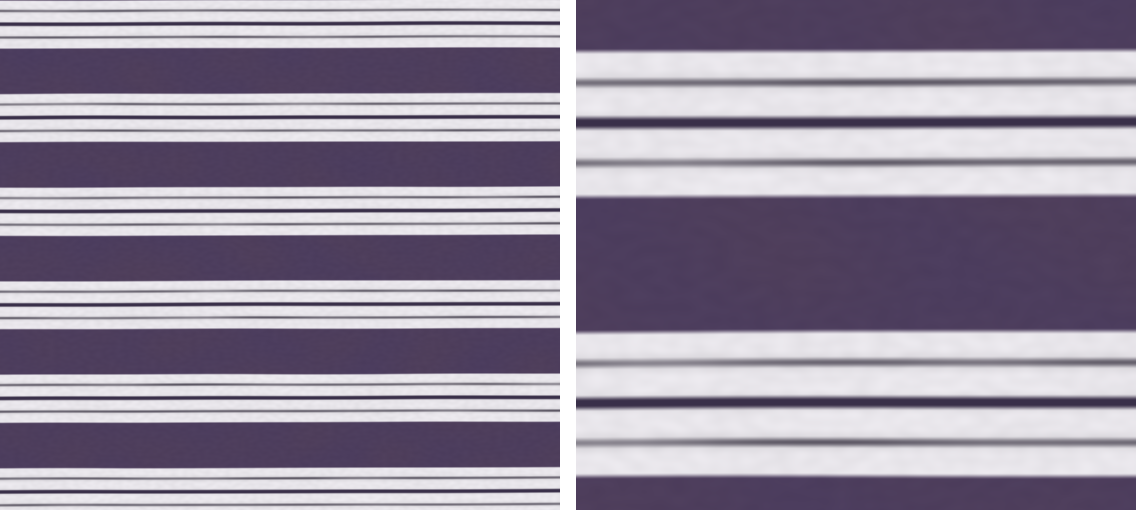
Left, the full canvas; right, a detail of the centre.
This pattern is drawn by a WebGL 1 fragment shader. Its source:

```glsl
precision highp float;
// Horizontal woven stripes: broad plum bands alternate with pale bands that
// carry a thin, a heavy and a thin line. Each stripe is a 1D distance inside a
// repeating period; gradient noise adds mottling, waver and uneven thin lines.

uniform vec2 u_resolution;

const float REPEATS = 5.452;      // periods over the canvas height
const float FIRST_BAND = 0.514;   // offset of the first plum band, in periods
const float BAND_CENTER = 0.243;
const float BAND_HALF = 0.243;
const float HEAVY_LINE = 0.739;
const float THIN_OFFSET = 0.142;  // thin lines lie this far from the heavy one

const vec3 PLUM = vec3(0.302, 0.241, 0.363);
const vec3 PALE = vec3(0.912, 0.902, 0.922);
const vec3 HEAVY_INK = vec3(0.225, 0.185, 0.285);
const vec3 THIN_INK = vec3(0.37, 0.35, 0.40);

vec2 gradientAt(vec2 cell) {
  float n = fract(sin(dot(cell, vec2(12.99, 78.23))) * 4375.85);
  float angle = 6.2832 * n;
  return vec2(cos(angle), sin(angle));
}

// Gradient noise, roughly -0.7 to 0.7
float gradientNoise(vec2 p) {
  vec2 i = floor(p);
  vec2 f = p - i;
  vec2 w = f * f * f * (f * (f * 6.0 - 15.0) + 10.0);
  float a = dot(gradientAt(i), f);
  float b = dot(gradientAt(i + vec2(1.0, 0.0)), f - vec2(1.0, 0.0));
  float c = dot(gradientAt(i + vec2(0.0, 1.0)), f - vec2(0.0, 1.0));
  float d = dot(gradientAt(i + vec2(1.0, 1.0)), f - vec2(1.0, 1.0));
  return mix(mix(a, b, w.x), mix(c, d, w.x), w.y);
}

// Distance to a stripe center, wrapped around the period
float wrappedDistance(float phase, float center) {
  return abs(fract(phase - center + 0.5) - 0.5);
}

float stripe(float dist, float halfWidth, float softness) {
  return 1.0 - smoothstep(halfWidth - softness, halfWidth + softness, dist);
}

// Thin line whose strength drifts along its length
float thinLine(float phase, float center, float x, float softness) {
  float row = floor(phase - center + 0.5);
  float drift = gradientNoise(vec2(x * 6.0, row * 3.7 + center * 9.3));
  float strength = clamp(0.84 + 0.4 * drift, 0.5, 1.0);
  return strength * stripe(wrappedDistance(phase, center), 0.012, softness);
}

void main() {
  vec2 p = gl_FragCoord.xy / u_resolution.y;
  float softness = max(0.012, REPEATS / u_resolution.y);

  // Slight tilt and waver of the cloth
  float waver = 0.008 * gradientNoise(vec2(p.x * 3.0, p.y * 5.0));
  float tilt = 0.012 * (p.x - 0.55);
  float phase = (1.0 - p.y) * REPEATS - FIRST_BAND + tilt + waver;

  // Stripe masks
  float band = stripe(wrappedDistance(phase, BAND_CENTER), BAND_HALF, softness);
  float heavyDist = wrappedDistance(phase, HEAVY_LINE);
  float heavy = stripe(heavyDist, 0.019, softness);
  float thin = max(thinLine(phase, HEAVY_LINE - THIN_OFFSET, p.x, softness),
                   thinLine(phase, HEAVY_LINE + THIN_OFFSET, p.x, softness));

  // Pale ground, a little grayer beside the lines and mottled by the weave
  float thinDist = abs(heavyDist - THIN_OFFSET);
  float shade = 0.06 * stripe(min(heavyDist, thinDist), 0.025, 0.025);
  float mottle = gradientNoise(p * vec2(75.0, 130.0));
  float cloud = gradientNoise(p * vec2(9.0, 14.0) + 31.0);
  vec3 color = PALE - shade + 0.03 * mottle + 0.012 * cloud;

  // Inked lines and plum bands
  color = mix(color, THIN_INK + 0.04 * cloud, thin);
  color = mix(color, HEAVY_INK, heavy);
  vec3 plum = PLUM + 0.012 * mottle + vec3(0.012, 0.006, -0.012) * cloud;
  color = mix(color, plum, band);

  gl_FragColor = vec4(clamp(color, 0.0, 1.0), 1.0);
}
```
